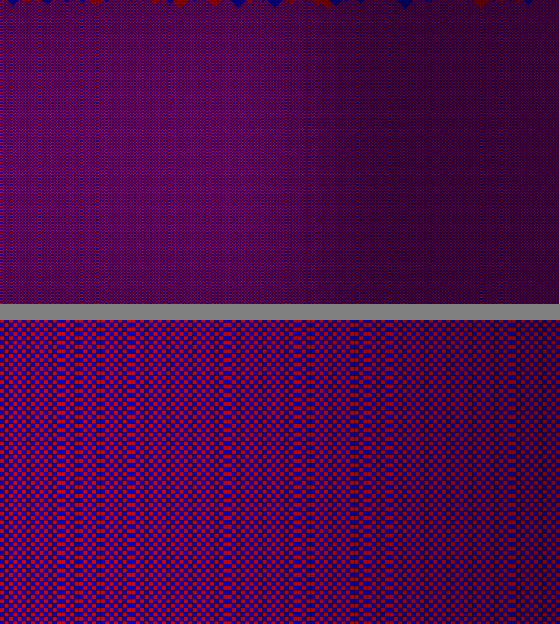
Top: the whole. Bottom: its middle third, enlarged.
Write a Shadertoy shader that draws this pattern.

```glsl
// Fine red and blue checker weave with shifted column seams and small triangles along the top.

const vec2 GRID = vec2(384.0, 208.0);   // cells across and down
const float SEAM_SPACING = 6.0;         // mean columns between seams
const float MAX_TRIANGLE = 6.0;         // tallest triangle, in cells
const int SAMPLES = 6;                  // subsamples per pixel side
const float FOOTPRINT = 0.8;            // sampled part of the pixel, for crisp cells
const float GAP_LIGHT = 0.12;           // brightness left between the dots
const vec3 RED = vec3(0.73, 0.005, 0.0);
const vec3 BLUE = vec3(0.0, 0.0, 0.71);
const vec3 EDGE = vec3(0.72, 0.66, 0.86);

float hash(float n, float seed) {
    return fract(sin(n * 12.9898 + seed * 78.233) * 43758.5453);
}

// Column at which the numbered seam lies
float seamColumn(float index) {
    return floor((index + 0.1 + 0.8 * hash(index, 1.0)) * SEAM_SPACING);
}

// Alternating tone, whose phase changes from one seam block to the next
float checkerTone(vec2 cell) {
    float block = floor(cell.x / SEAM_SPACING);
    if (cell.x < seamColumn(block)) block -= 1.0;
    float phase = step(0.5, hash(block, 2.0));
    return mod(cell.x + cell.y + phase, 2.0);
}

// Tone in x and brightness in y; solid muted triangles hang from the top row
vec2 cellInk(vec2 cell) {
    vec2 ink = vec2(checkerTone(cell), 1.0);
    if (cell.y >= MAX_TRIANGLE) return ink;
    float nearest = floor(cell.x / SEAM_SPACING);
    for (int i = -1; i <= 1; i++) {
        float index = nearest + float(i);
        float size = MAX_TRIANGLE * pow(hash(index, 3.0), 3.0);
        float reach = abs(cell.x - seamColumn(index)) + cell.y;
        if (reach < size) ink = vec2(step(0.5, hash(index, 4.0)), 0.8);
    }
    return ink;
}

// Slightly rounded dot that leaves a dim gap around each cell
float dotMask(vec2 local) {
    vec2 d = abs(local - 0.5) - 0.38;
    float dist = length(max(d, 0.0)) - 0.075;
    return mix(1.0, GAP_LIGHT, smoothstep(-0.03, 0.03, dist));
}

// Broad glow left of centre that fades to the right and toward top and bottom
float shade(vec2 uv) {
    float across = 1.0 - smoothstep(0.38, 0.72, uv.x);
    float down = 1.0 - 1.6 * pow(uv.y - 0.48, 2.0);
    return mix(0.7, 1.16, across * down);
}

vec3 weave(vec2 uv) {
    vec2 p = vec2(uv.x, 1.0 - uv.y) * GRID;
    vec2 ink = cellInk(floor(p));
    vec3 color = mix(BLUE, RED, ink.x) * ink.y;
    color *= dotMask(fract(p)) * shade(uv);
    return mix(color, EDGE, step(0.998, uv.x));
}

void mainImage(out vec4 fragColor, in vec2 fragCoord) {
    // Average over the core of the pixel, since each cell is barely wider than one
    vec3 sum = vec3(0.0);
    for (int y = 0; y < SAMPLES; y++) {
        for (int x = 0; x < SAMPLES; x++) {
            vec2 offset = (vec2(x, y) + 0.5) / float(SAMPLES) - 0.5;
            sum += weave((fragCoord + offset * FOOTPRINT) / iResolution.xy);
        }
    }
    fragColor = vec4(sum / float(SAMPLES * SAMPLES), 1.0);
}
```
